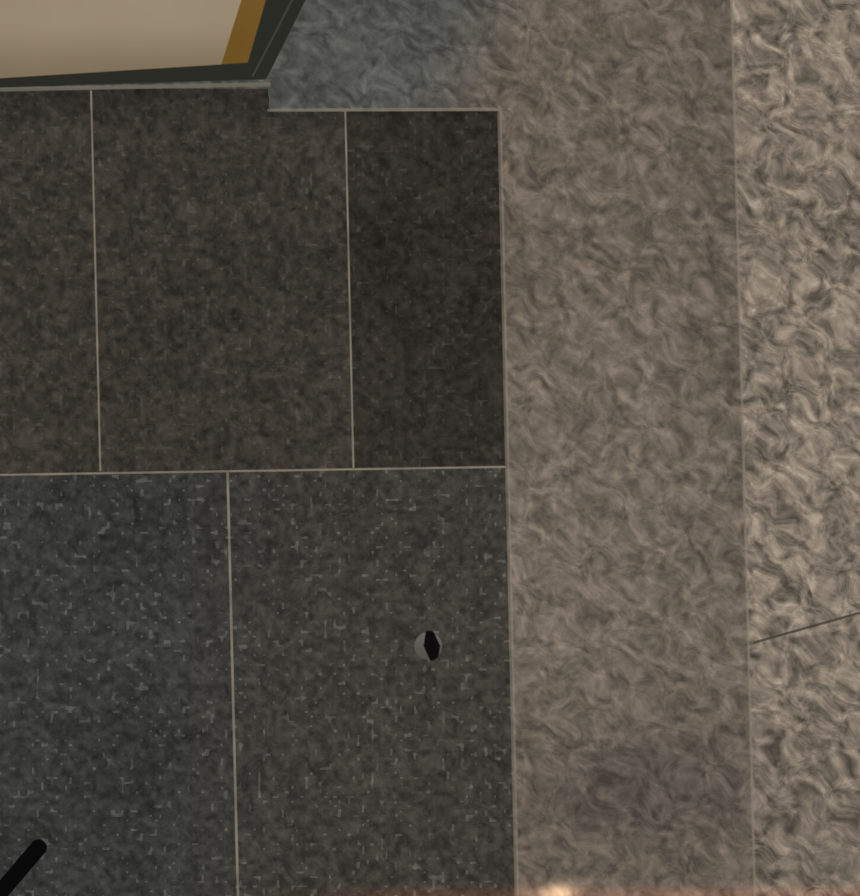
Reproduce this texture procedurally as a WebGL 1 fragment shader.

```glsl
precision highp float;
// A stone floor seen from above: dark slabs meet lighter granite beside a door.
// Soft-edged half planes place the slabs, segment distances draw the joints,
// and layered, warped value noise supplies the mineral grain.
uniform vec2 u_resolution;

float hash(vec2 p) {
  vec3 q = fract(vec3(p.xyx) * 0.1031);
  q += dot(q, q.yzx + 33.33);
  return fract((q.x + q.y) * q.z);
}

float noise(vec2 p) {
  vec2 i = floor(p), f = fract(p);
  f = f * f * (3.0 - 2.0 * f);
  return mix(mix(hash(i), hash(i + vec2(1, 0)), f.x),
             mix(hash(i + vec2(0, 1)), hash(i + vec2(1, 1)), f.x), f.y);
}

float fbm(vec2 p) {
  float sum = 0.0, weight = 0.5;
  for (int i = 0; i < 4; i++) {
    sum += weight * noise(p);
    p = mat2(1.6, 1.2, -1.2, 1.6) * p + 7.3;
    weight *= 0.5;
  }
  return sum / 0.9375;
}

// Soft step: 1 where d is positive
float side(float d) { return smoothstep(-0.0014, 0.0014, d); }

float segment(vec2 p, vec2 a, vec2 b) {
  vec2 v = b - a;
  return length(p - a - v * clamp(dot(p - a, v) / dot(v, v), 0.0, 1.0));
}

float stroke(vec2 p, vec2 a, vec2 b, float halfWidth) {
  return 1.0 - smoothstep(halfWidth - 0.001, halfWidth + 0.0012, segment(p, a, b));
}

void main() {
  vec2 p = gl_FragCoord.xy / u_resolution.y;
  float blotch = fbm(p * 7.0) - 0.5;
  vec2 warp = vec2(noise(p * 45.0), noise(p * 45.0 + 19.0)) - 0.5;
  vec2 slant = mat2(0.8, 0.6, -0.6, 0.8) * p;
  float coarse = fbm(slant * vec2(75.0, 120.0) + warp * 2.0) - 0.5;
  float fine = fbm(p * 150.0 + warp) - 0.5;

  // Light granite, paler and rougher beyond the right joint
  float tileEdge = 0.5768 - 0.0222 * p.y;
  float rightJoint = 0.8425 - 0.026 * p.y;
  float outer = side(p.x - rightJoint);
  vec3 granite = mix(vec3(0.405, 0.366, 0.325), vec3(0.485, 0.442, 0.390), outer);
  granite += 0.025 * exp(-dot(p - vec2(0.69, 0.42), p - vec2(0.69, 0.42)) * 12.0);
  granite *= 1.0 - 0.12 * outer * smoothstep(0.3, 0.0, p.y);
  float coolCorner = smoothstep(0.62, 0.50, p.x + (1.0 - p.y) * 0.45) * smoothstep(0.8, 0.87, p.y);
  granite = mix(granite, vec3(0.315, 0.315, 0.300), coolCorner);
  vec2 stain = (p - vec2(0.73, 0.12)) / vec2(0.14, 0.065);
  granite = mix(granite, vec3(0.31, 0.28, 0.265), 0.65 * exp(-dot(stain, stain)));
  granite *= 1.0 + coarse * mix(0.62, 0.95, outer) + fine * 0.35 + blotch * 0.14;
  vec3 color = granite;

  // Dark slabs, with a stepped upper boundary
  float row = side(p.y - 0.470 - 0.016 * p.x);
  float narrowSlab = side(p.x - 0.4054 + 0.0229 * p.y);
  vec3 upper = mix(vec3(0.228, 0.210, 0.188), vec3(0.190, 0.174, 0.155), narrowSlab);
  vec3 lower = mix(vec3(0.215, 0.217, 0.205), vec3(0.235, 0.226, 0.205), smoothstep(0.1, 0.4, p.x));
  vec3 slab = mix(lower, upper, row);
  slab *= 1.0 + fine * 0.65 + coarse * 0.35 + blotch * 0.20;
  slab += 0.10 * smoothstep(0.76, 0.95, noise(p * 190.0 + 31.0)) * (1.0 - 0.5 * row);
  slab *= 1.0 - 0.18 * smoothstep(0.84, 0.90, p.y);
  float top = mix(0.901, 0.876, side(p.x - 0.300));
  float slabMask = side(tileEdge - p.x) * side(top - p.y);
  color = mix(color, slab, slabMask);

  // Pale joints, slightly broken by grain
  float joint = stroke(p, vec2(0.1016, 0.898), vec2(0.112, 0.475), 0.0011);
  joint = max(joint, stroke(p, vec2(0.3854, 0.876), vec2(0.3945, 0.478), 0.0011));
  joint = max(joint, stroke(p, vec2(0.0, 0.470), vec2(0.564, 0.479), 0.0012));
  joint = max(joint, stroke(p, vec2(0.254, 0.473), vec2(0.2656, 0.0), 0.0014));
  joint = max(joint, 0.7 * stroke(p, vec2(0.8164, 1.0), vec2(0.8425, 0.0), 0.0014));
  joint = max(joint, 0.75 * stroke(p, vec2(0.300, 0.877), vec2(0.557, 0.878), 0.0018));
  joint = max(joint, 0.65 * stroke(p, vec2(0.5573, 0.880), vec2(0.5768, 0.0), 0.0024));
  color = mix(color, vec3(0.53, 0.49, 0.43), joint * (0.65 + 0.35 * noise(p * 60.0)));
  color = mix(color, vec3(0.24, 0.22, 0.19), 0.75 * stroke(p, vec2(0.842, 0.283), vec2(0.961, 0.3164), 0.0012));

  // Door corner: dark frame, cream panel, ochre strip and pale sill
  float frame = side(p.y - 0.9023 - 0.031 * p.x) * side(0.297 + 0.497 * (p.y - 0.9115) - p.x);
  vec3 metal = mix(vec3(0.17, 0.17, 0.145), vec3(0.25, 0.25, 0.22),
    stroke(p, vec2(0.282, 0.915), vec2(0.326, 1.0), 0.001));
  color = mix(color, metal, frame);
  float aboveRail = side(p.y - 0.9128 - 0.062 * p.x);
  float ochreLeft = 0.247 + 0.312 * (p.y - 0.928);
  float ochreRight = 0.276 + 0.29 * (p.y - 0.928);
  color = mix(color, vec3(0.43, 0.32, 0.14) + blotch * 0.1, aboveRail * side(ochreRight - p.x));
  vec3 cream = mix(vec3(0.49, 0.43, 0.35), vec3(0.59, 0.53, 0.44), smoothstep(0.91, 0.98, p.y));
  color = mix(color, cream + blotch * 0.04, aboveRail * side(ochreLeft - p.x));
  color = mix(color, vec3(0.43, 0.41, 0.36), 0.85 * stroke(p, vec2(0.0, 0.900), vec2(0.300, 0.906), 0.0022));

  // Metal stud with a shadowed half, and a black rod
  vec2 stud = p - vec2(0.478, 0.279);
  color = mix(color, vec3(0.36, 0.35, 0.33) + stud.y * 3.0, side(0.0155 - length(stud)));
  float shade = side(0.016 - length(stud * vec2(1.0, 0.95))) * side(0.009 - abs(stud.x - 0.004 + stud.y * 0.15) - abs(stud.y) * 0.3);
  color = mix(color, vec3(0.055, 0.05, 0.045), shade);
  color = mix(color, vec3(0.035, 0.036, 0.04), stroke(p, vec2(-0.01, -0.008), vec2(0.043, 0.054), 0.009));

  // Warm reflections along the lower rim
  color += vec3(0.10, 0.035, 0.015) * smoothstep(0.018, 0.0, p.y) * smoothstep(0.25, 0.5, p.x);
  vec2 glint = (p - vec2(0.622, 0.002)) / vec2(0.021, 0.012);
  color += vec3(0.48, 0.40, 0.30) * exp(-dot(glint, glint));
  gl_FragColor = vec4(clamp(color, 0.0, 1.0), 1.0);
}
```
